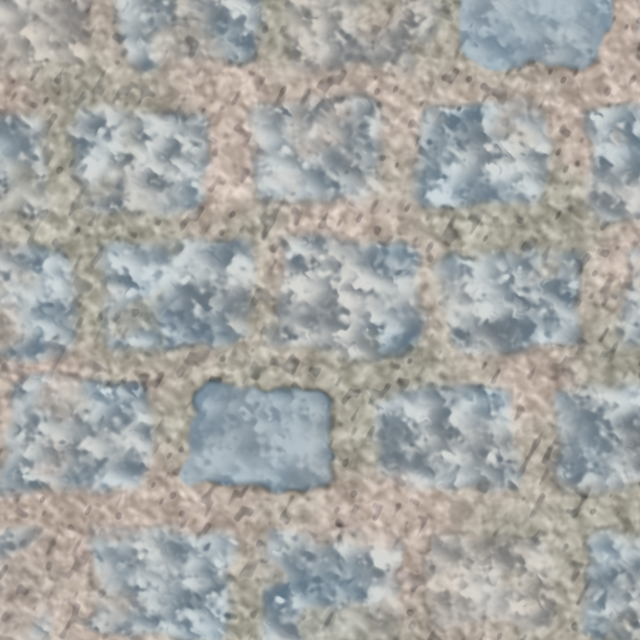
Write a three.js fragment shader that draws this texture.

```glsl
// Weathered granite cobblestones in rows, set in wide sandy joints
varying vec2 vUv;

float hash(vec2 p) {
  vec3 q = fract(vec3(p.xyx) * 0.1031);
  q += dot(q, q.yzx + 33.33);
  return fract((q.x + q.y) * q.z);
}

// Smooth value noise, 0 to 1
float noise(vec2 p) {
  vec2 i = floor(p), f = fract(p);
  f = f * f * (3.0 - 2.0 * f);
  return mix(mix(hash(i), hash(i + vec2(1, 0)), f.x),
             mix(hash(i + vec2(0, 1)), hash(i + vec2(1, 1)), f.x), f.y);
}

mat2 turn(float a) {
  return mat2(cos(a), sin(a), -sin(a), cos(a));
}

// Three turned octaves, 0 to 1
float fbm(vec2 p) {
  float sum = 0.0, amp = 0.57;
  for (int i = 0; i < 3; i++) {
    sum += amp * noise(p);
    p = turn(0.9) * p * 2.03 + 17.3;
    amp *= 0.5;
  }
  return sum;
}

float roundedBox(vec2 p, vec2 halfSize, float r) {
  vec2 q = abs(p) - halfSize + r;
  return length(max(q, 0.0)) + min(max(q.x, q.y), 0.0) - r;
}

// Signed distance to the stone of this cell; id receives its cell number
float stoneDistance(vec2 p, out vec2 id) {
  float rowHeight = 0.222;
  float y = p.y / rowHeight + 0.1;
  float row = floor(y);
  float pitch = mix(0.22, 0.295, hash(vec2(row, 7.0)));
  float x = p.x / pitch + hash(vec2(row, 19.0));
  id = vec2(floor(x), row) + 40.0;
  vec2 local = (vec2(fract(x), fract(y)) - 0.5) * vec2(pitch, rowHeight);
  local -= 0.014 * (vec2(hash(id + 3.1), hash(id + 5.7)) - 0.5);
  local = turn(0.14 * (hash(id + 9.2) - 0.5)) * local;
  local.x *= 1.0 + 2.4 * (hash(id + 2.4) - 0.4) * local.y;
  vec2 halfSize = vec2(pitch * 0.5 - mix(0.018, 0.036, hash(id + 1.3)),
                       mix(0.074, 0.09, hash(id + 8.8)));
  return roundedBox(local, halfSize, 0.026);
}

// Light and dark crystals, tinted from stone to stone
vec3 graniteColor(vec2 p, float grain, float slate, float tint) {
  vec2 q = turn(0.6) * p;
  float mottle = noise(q * vec2(36.0, 46.0) + 1.3 * grain);
  float value = 0.48 * mottle + 0.36 * grain + 0.16 * noise(p * 15.0 + 4.0);
  float light = smoothstep(0.18, 0.79, value);
  vec3 color = mix(vec3(0.42, 0.46, 0.49), vec3(0.83, 0.84, 0.83), light);
  color += vec3(-0.022, 0.004, 0.024) * (2.0 * noise(p * 13.0 + 31.0) - 0.5);
  color = mix(color, color * 0.55 + vec3(0.25, 0.29, 0.32), slate);
  return color + vec3(0.045, -0.005, -0.04) * tint;
}

// Fine warm grit with broad stains and scattered dark gaps
vec3 sandColor(vec2 p, float grain) {
  float stain = fbm(p * 5.0 + 11.0);
  vec3 color = mix(vec3(0.67, 0.66, 0.61), vec3(0.74, 0.68, 0.64),
                   smoothstep(0.3, 0.7, stain));
  color += 0.33 * (grain - 0.5);
  color += 0.09 * (noise(p * 27.0 + 6.0) - 0.5);
  float gap = smoothstep(0.67, 0.9, noise(turn(0.5) * p * vec2(85.0, 58.0) + 50.0));
  return color - gap * vec3(0.15, 0.14, 0.12);
}

void main() {
  vec2 p = vUv;

  // Uneven outlines
  vec2 bend = vec2(fbm(p * 9.0), fbm(p * 9.0 + 23.0)) - 0.5;
  vec2 chips = vec2(noise(p * 48.0 + 3.0), noise(p * 48.0 + 61.0)) - 0.5;
  vec2 id;
  float d = stoneDistance(p + 0.04 * bend + 0.011 * chips, id);

  // Short slanted grit shared by stone and sand
  vec2 g = turn(0.7) * p + 0.006 * chips;
  float grain = 0.65 * noise(g * vec2(72.0, 100.0)) + 0.35 * noise(g * 142.0 + 8.0);

  float kind = hash(id + 12.6);
  float slate = smoothstep(0.78, 0.86, kind);
  float tint = smoothstep(0.24, 0.08, kind);
  vec3 stone = graniteColor(p, grain, slate, tint);
  vec3 sand = sandColor(p, grain);

  // Dust drifts over the faces, least over slate
  float softness = mix(0.014, 0.006, slate);
  float cover = smoothstep(softness, -softness, d);
  float dust = smoothstep(0.49, 0.72, fbm(p * 10.0 + 70.0));
  cover *= 1.0 - dust * mix(0.75, 0.15, slate) - 0.25 * tint;
  vec3 color = mix(sand, stone, cover);

  // Broken shadow line around each stone
  float rim = exp(-pow(d / 0.006, 2.0));
  color -= rim * smoothstep(0.4, 0.75, noise(p * 21.0 + 90.0))
         * mix(0.09, 0.16, slate);

  gl_FragColor = vec4(clamp(color, 0.0, 1.0), 1.0);
}
```
